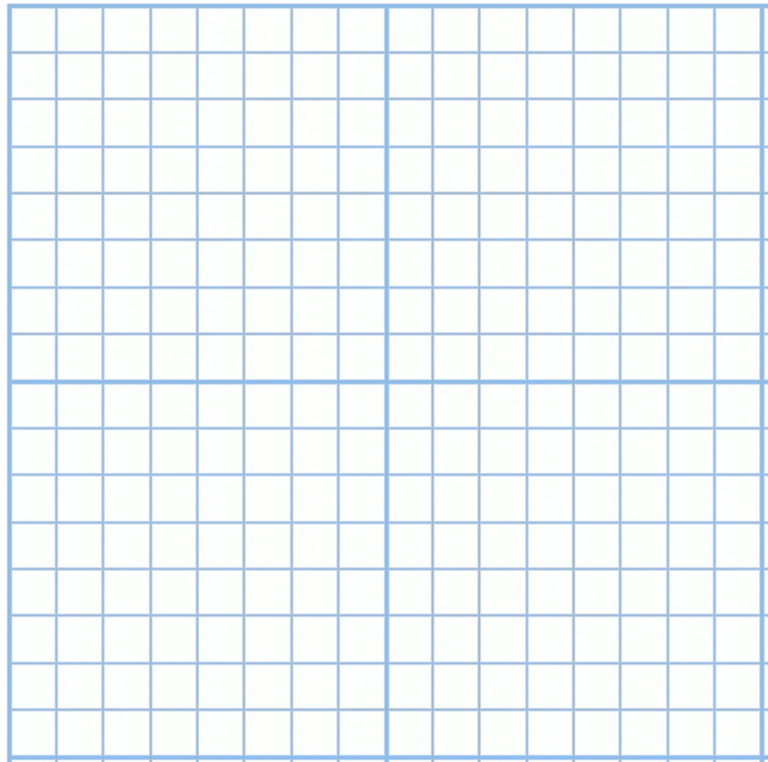
Reproduce this pattern procedurally as a Shadertoy shader.

```glsl
// Blue graph paper: a 16 x 16 grid with a heavy line every eighth rule.
// Each rule is a soft distance band around a slightly snapped grid position;
// hash noise varies the tint along the rules and faintly mottles the paper.

const vec2 GRID_ORIGIN = vec2(0.0125, 0.0079);  // top left corner, in canvas heights
const vec2 CELL_SIZE = vec2(0.06172, 0.06164);  // in canvas heights
const float HEAVY_EVERY = 8.0;

const vec3 PAPER = vec3(0.993, 1.0, 0.995);
const vec3 FINE_GREY = vec3(0.62, 0.71, 0.80);
const vec3 FINE_BLUE = vec3(0.61, 0.74, 0.91);
const vec3 HEAVY_GREY = vec3(0.57, 0.73, 0.87);
const vec3 HEAVY_BLUE = vec3(0.56, 0.74, 0.95);

float hash(vec2 p) {
    return fract(sin(dot(p, vec2(127.1, 311.7))) * 43758.5453);
}

float valueNoise(vec2 p) {
    vec2 cell = floor(p);
    vec2 f = fract(p);
    f = f * f * (3.0 - 2.0 * f);
    float low = mix(hash(cell), hash(cell + vec2(1.0, 0.0)), f.x);
    float high = mix(hash(cell + vec2(0.0, 1.0)), hash(cell + vec2(1.0, 1.0)), f.x);
    return mix(low, high, f.y);
}

// Soft band of the given half width around distance zero
float band(float dist, float halfWidth, float softness) {
    return 1.0 - smoothstep(halfWidth - softness, halfWidth + softness, abs(dist));
}

// One family of parallel rules; lengths are in cells.
// snap: x = bias, y = size of the uneven spacing, z = shift of the middle rule
vec4 rules(float across, float along, vec3 snap, float seed, float pixel) {
    float index = round(across);
    bool heavy = mod(index, HEAVY_EVERY) < 0.5;
    float offset = heavy ? 0.0 : snap.x - snap.y * fract(index * 0.375);
    if (index == HEAVY_EVERY) offset += snap.z;

    float halfWidth = heavy ? 0.050 : 0.029;
    float softness = max(0.028, 0.5 * pixel);
    float coverage = band(across - index - offset, halfWidth, softness);

    // Rules begin at the outer edge of the frame
    coverage *= smoothstep(-0.05 - softness, -0.05 + softness, along);

    // Tint differs per rule and drifts along it
    float tint = 0.6 * hash(vec2(index, seed))
               + 0.4 * valueNoise(vec2(along * 2.0, index + seed));
    vec3 ink = heavy ? mix(HEAVY_GREY, HEAVY_BLUE, tint)
                     : mix(FINE_GREY, FINE_BLUE, tint);
    return vec4(ink, coverage);
}

void mainImage(out vec4 fragColor, in vec2 fragCoord) {
    vec2 canvas = fragCoord / iResolution.y;
    vec2 grid = (vec2(canvas.x, 1.0 - canvas.y) - GRID_ORIGIN) / CELL_SIZE;
    float pixel = 1.0 / (iResolution.y * CELL_SIZE.y);

    vec4 vertical = rules(grid.x, grid.y, vec3(0.006, 0.026, 0.020), 3.0, pixel);
    vec4 horizontal = rules(grid.y, grid.x, vec3(0.003, 0.034, 0.004), 41.0, pixel);

    // Very faint mottling of the sheet
    vec3 paper = PAPER - 0.008 * valueNoise(grid * 9.0) * vec3(1.0, 0.4, 1.0);

    // The darker ink wins where rules cross
    vec3 color = min(mix(paper, vertical.rgb, vertical.a),
                     mix(paper, horizontal.rgb, horizontal.a));
    fragColor = vec4(color, 1.0);
}
```
